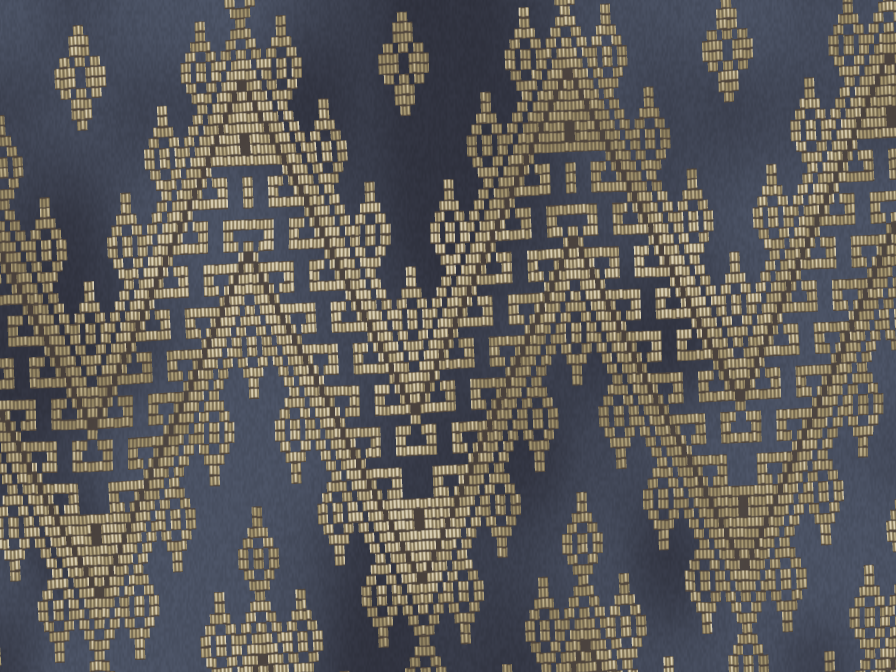
This pattern is drawn by a Shadertoy shader. Its source:

```glsl
// Gold brocade on dark blue satin: a stepped zigzag band of interlocking hooks,
// edged by small lozenges. Every motif is decided on a grid of weaving cells,
// folded about the zigzag's axes, then shaded as bundles of metallic thread.

const vec2 CELL = vec2(0.00754, 0.0158);  // column width, row height
const vec2 PEAK = vec2(0.359, 0.061);     // first peak, measured from the top left
const float HALF_REPEAT = 32.0;           // columns from peak to valley
const float BAND = 22.0;                  // band thickness in rows
const float BAND_PITCH = 54.0;            // rows between successive bands

const vec3 NAVY = vec3(0.19, 0.20, 0.25);
const vec3 SLATE = vec3(0.29, 0.32, 0.39);
const vec3 BROWN = vec3(0.30, 0.26, 0.23);
const vec3 BRONZE = vec3(0.51, 0.46, 0.34);
const vec3 GOLD = vec3(0.68, 0.62, 0.46);
const vec3 GLINT = vec3(0.87, 0.83, 0.72);

float hash(vec2 p) {
    vec3 q = fract(vec3(p.xyx) * 0.1031);
    q += dot(q, q.yzx + 33.33);
    return fract((q.x + q.y) * q.z);
}

float noise(vec2 p) {
    vec2 i = floor(p), f = fract(p);
    f = f * f * (3.0 - 2.0 * f);
    return mix(mix(hash(i), hash(i + vec2(1, 0)), f.x),
               mix(hash(i + vec2(0, 1)), hash(i + vec2(1, 1)), f.x), f.y);
}

float diamond(vec2 p) { return abs(p.x) + abs(p.y); }

// Lozenge with a spike and a tail, repeated every 8 columns along an edge.
bool fringe(float u, float d) {
    float du = u - 8.0 * floor(u / 8.0 + 0.5);
    float dj = d + 6.0 + du;
    float l = diamond(vec2(du, dj));
    bool ring = l < 4.5 && abs(l - 2.0) > 0.5;
    bool spike = abs(du) < 1.0 && abs(dj + 4.5) < 1.0;
    bool tail = du > 0.0 && abs(d + 2.5) < 0.6;
    return ring || spike || tail;
}

// Bar that turns up at its end and curls back; r is the row in a tier of four.
bool hook(float x, float r) {
    if (x > 8.5 || r < -0.5 || r > 2.5) return false;
    return r > 1.5 || x > (r > 0.5 ? 6.5 : 5.5);
}

// Filled wedge with a small eye where two arms meet.
bool wedge(float h) { return h < 11.0; }
bool eye(float u, float h) { return u < 1.0 && abs(h - 9.0) < 1.0; }

// Four touching lobes around a small gap.
bool rosette(vec2 p) {
    p = abs(p);
    return min(diamond(p - vec2(3, 0)), diamond(p - vec2(0, 3))) < 2.5;
}

// x: gold coverage, y: brown shadow between the border chains.
vec2 weave(vec2 cell) {
    float u = abs(mod(cell.x + HALF_REPEAT, 2.0 * HALF_REPEAT) - HALF_REPEAT);
    float v = HALF_REPEAT - u;
    float j = cell.y;
    if (rosette(vec2(v, j - 2.0))) return vec2(1, 0);
    if (j - u > 0.5 * (BAND + BAND_PITCH)) j -= BAND_PITCH;

    float d = floor(j - u + 0.5);        // depth below the upper edge
    float m = min(d, BAND - d);          // depth from the nearer edge
    if (m < -0.5) {
        bool lace = d < 0.0 ? fringe(u, d) : fringe(v, BAND - d);
        return vec2(lace ? 1.0 : 0.0, 0);
    }
    if (m < 2.5) return vec2(1, 0);
    if (m < 3.5) return vec2(0, 1);
    if (m < 4.5) return vec2(1, 0);

    float h = HALF_REPEAT + BAND - j;    // height above the valley tip
    if (eye(u, j) || eye(v, h)) return vec2(0, 1);
    if (wedge(j) || wedge(h)) return vec2(1, 0);
    float r = mod(floor(j), 4.0);
    float x = d - r;
    return vec2(hook(x, r) || hook(20.0 - x, 2.0 - r) ? 1.0 : 0.0, 0);
}

vec3 satin(vec2 p) {
    float sheen = 0.65 * noise(p * vec2(3.2, 2.4) + 4.0) + 0.35 * noise(p * vec2(9, 6));
    float crease = smoothstep(0.07, 0.0, abs(p.x - 0.64)) * smoothstep(0.7, 1.0, p.y);
    sheen += 0.25 * crease * sign(p.x - 0.67);
    vec3 col = mix(NAVY, SLATE, smoothstep(0.25, 0.8, sheen));
    return col * (0.94 + 0.12 * noise(p * vec2(420, 160)));
}

vec3 metalThread(vec2 g, vec2 p) {
    float strand = g.x / 0.75;
    float rnd = hash(vec2(floor(strand), floor(g.y)) + 200.0);
    float f = fract(g.y + 0.12 * (rnd - 0.5));
    float seam = smoothstep(0.0, 0.18, f) * smoothstep(1.0, 0.8, f);
    float ridge = 0.5 - 0.5 * cos(6.2832 * strand);
    float light = 0.45 * ridge + 0.3 * rnd + 0.45 * noise(p * 5.0 + 9.0);
    vec3 col = mix(BRONZE, GOLD, smoothstep(0.25, 0.75, light));
    col = mix(col, GLINT, smoothstep(0.72, 1.05, light + 0.12 * (1.0 - f)));
    return mix(BROWN, col, seam * (0.72 + 0.28 * ridge));
}

vec3 brocade(vec2 p) {
    vec2 q = vec2(p.x, 1.0 - p.y);
    q += 0.005 * (vec2(noise(p * 7.0), noise(p * 7.0 + 31.0)) - 0.5);
    q += vec2(-0.035 * (q.y - PEAK.y), 0.045 * (q.x - 0.667));  // cloth lies askew
    vec2 g = (q - PEAK) / CELL;
    vec2 w = weave(floor(g) + 0.5);
    vec3 ground = mix(satin(p), BROWN, 0.85 * w.y);
    return mix(ground, metalThread(g, p), w.x);
}

void mainImage(out vec4 fragColor, in vec2 fragCoord) {
    vec3 sum = vec3(0);
    for (int k = 0; k < 9; k++) {        // 3 x 3 samples smooth the cell edges
        vec2 offset = (vec2(k % 3, k / 3) - 1.0) / 3.0;
        sum += brocade((fragCoord + offset) / iResolution.y);
    }
    fragColor = vec4(sum / 9.0, 1.0);
}
```
